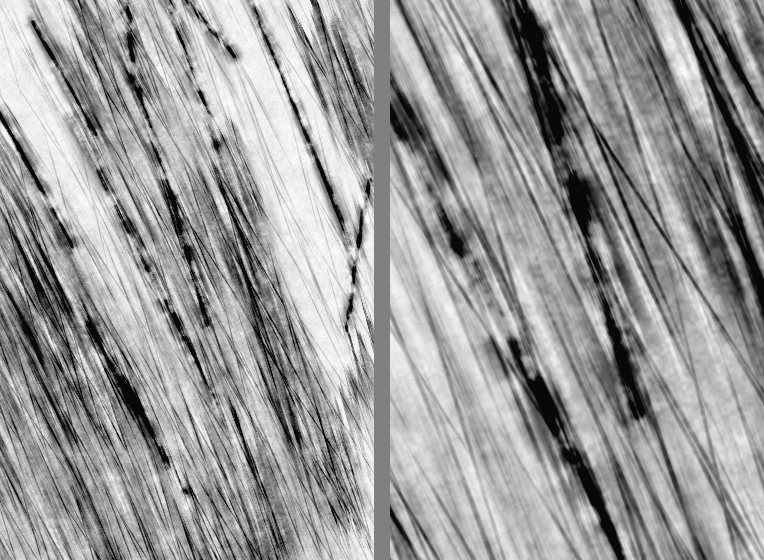
Left: the whole. Right: its middle third, enlarged.
Write a Shadertoy shader that draws this texture.

```glsl
// Monochrome weathered fibres: slanted splintery streaks over pale, grainy ground.

// Soft masses as segments (x, y down, x, y down), with radius and darkness.
const vec4 MASS[11] = vec4[11](
    vec4(0.00, 0.62, 0.26, 1.02), vec4(0.00, 0.32, 0.20, 0.72),
    vec4(0.20, 0.00, 0.37, 0.45), vec4(0.36, 0.42, 0.49, 0.98),
    vec4(0.41, 0.24, 0.46, 0.49), vec4(0.46, 0.49, 0.62, 0.92),
    vec4(0.58, 0.07, 0.68, 0.31), vec4(0.44, 0.80, 0.50, 1.02),
    vec4(0.68, 0.64, 0.60, 0.82), vec4(0.16, 0.04, 0.20, 0.28),
    vec4(0.64, 0.00, 0.68, 0.16));
const vec2 MASS_STYLE[11] = vec2[11](
    vec2(0.20, 0.31), vec2(0.07, 0.26), vec2(0.10, 0.20), vec2(0.12, 0.22),
    vec2(0.035, 0.30), vec2(0.032, 0.34), vec2(0.030, 0.42), vec2(0.035, 0.26),
    vec2(0.035, 0.28), vec2(0.035, 0.20), vec2(0.06, 0.24));

// Long dark splinters, in the same segment form.
const vec4 SPLINTER[10] = vec4[10](
    vec4(0.06, 0.04, 0.17, 0.24), vec4(0.13, 0.21, 0.40, 0.75),
    vec4(0.30, 0.00, 0.39, 0.26), vec4(0.45, 0.00, 0.63, 0.44),
    vec4(0.25, 0.16, 0.37, 0.58), vec4(0.22, 0.00, 0.24, 0.14),
    vec4(0.00, 0.20, 0.13, 0.44), vec4(0.66, 0.32, 0.62, 0.59),
    vec4(0.34, 0.00, 0.42, 0.10), vec4(0.14, 0.55, 0.33, 0.88));

float hash(vec2 p) {
    vec3 h = fract(vec3(p.xyx) * 0.1031);
    h += dot(h, h.yzx + 33.33);
    return fract((h.x + h.y) * h.z);
}

float noise(vec2 p) {
    vec2 i = floor(p), f = fract(p);
    f = f * f * (3.0 - 2.0 * f);
    return mix(mix(hash(i), hash(i + vec2(1, 0)), f.x),
               mix(hash(i + vec2(0, 1)), hash(i + vec2(1, 1)), f.x), f.y);
}

float fbm(vec2 p) {
    float sum = 0.0, gain = 0.5;
    for (int i = 0; i < 4; i++) {
        sum += gain * noise(p);
        p = p * 2.13 + 17.7;
        gain *= 0.58;
    }
    return sum / 1.06;
}

float segmentDistance(vec2 p, vec4 s) {
    vec2 pa = p - s.xy, ba = s.zw - s.xy;
    return length(pa - ba * clamp(dot(pa, ba) / dot(ba, ba), 0.0, 1.0));
}

// Coordinates across and along the gently fanning fibres.
vec2 fibreSpace(vec2 p) {
    return vec2(p.x - 0.46 * p.y - 0.4 * p.y * (0.4 - p.x), p.y);
}

// One tapered hairline in some cells of a slanted grid.
float threads(vec2 p, float slope, float width, float seed) {
    const float across = 20.0;
    vec2 g = vec2((p.x - slope * p.y) * across, p.y * 3.6) + seed * 7.3;
    g.y += hash(vec2(floor(g.x), seed));
    vec2 cell = floor(g), f = fract(g);
    float pick = hash(cell + seed * 13.1);
    float tilt = 0.5 * (hash(cell + 41.7) - 0.5);
    float center = 0.3 + 0.4 * hash(cell + 9.2) + tilt * (f.y - 0.5);
    float taper = sin(3.14159 * f.y);
    float w = width * taper;
    float line = 1.0 - smoothstep(w * 0.3, w + 0.0013, abs(f.x - center) / across);
    return line * taper * step(0.45, pick);
}

void mainImage(out vec4 fragColor, in vec2 fragCoord) {
    vec2 p = fragCoord / iResolution.y;
    p.y = 1.0 - p.y;
    vec2 fibre = fibreSpace(p);

    // Fibre noise, coarse to hair-fine, and speckle
    float coarse = fbm(fibre * vec2(26.0, 2.6) + 3.0);
    float fine = fbm(fibre * vec2(95.0, 8.0) + 31.0);
    float blot = fbm(p * 42.0 + 8.0);
    float grain = 0.5 * (noise(p * 170.0) + noise(p * 390.0 + 5.0));

    // Slide along the fibres so that the mass edges splinter
    vec2 along = normalize(vec2(0.42, 1.0));
    vec2 torn = p + along * (fine - 0.5) * 0.24 + vec2(coarse - 0.5, 0.0) * 0.08;
    float grey = 0.0;
    for (int i = 0; i < 11; i++) {
        vec2 style = MASS_STYLE[i];
        float d = segmentDistance(torn, MASS[i]);
        grey += style.y * (1.0 - smoothstep(style.x * 0.35, style.x * 1.5, d));
    }
    grey = min(grey, 0.58);

    // Broken dark splinters with a soft halo
    float splinter = 0.0;
    float broken = smoothstep(0.36, 0.62, 0.5 * (fine + blot));
    for (int i = 0; i < 10; i++) {
        float d = segmentDistance(p + vec2(0.022 * (coarse - 0.5), 0.0), SPLINTER[i]);
        float core = 1.0 - smoothstep(0.001, 0.0055, d);
        float halo = 1.0 - smoothstep(0.002, 0.022, d);
        splinter = max(splinter, core * (0.22 + 0.5 * broken) + 0.45 * halo * broken);
    }

    // Hairlines at several slants
    float hair = 0.0;
    for (int i = 0; i < 9; i++) {
        float k = float(i);
        hair = max(hair, threads(p, 0.27 + 0.045 * k, 0.0009 + 0.0002 * mod(k, 4.0), k + 1.0));
    }

    // Faint curling contours on the pale ground
    float curl = 1.0 - smoothstep(0.0, 0.07, abs(noise(p * 75.0 + 3.0 * blot) - 0.5));

    float ridge = smoothstep(0.54, 0.76, 0.55 * coarse + 0.45 * fine);
    float dark = 0.055 + 0.035 * curl + grey * (0.9 + 2.2 * (fine - 0.5) + 1.1 * (coarse - 0.5));
    dark += ridge * (0.14 + 0.5 * grey) + splinter;
    dark += hair * (0.16 + 0.6 * grey) * (0.4 + 1.2 * blot);
    dark += (grain - 0.5) * (0.07 + 0.4 * grey) + (blot - 0.5) * (0.08 + 0.6 * grey);

    fragColor = vec4(vec3(clamp(1.0 - dark, 0.03, 0.985)), 1.0);
}
```
